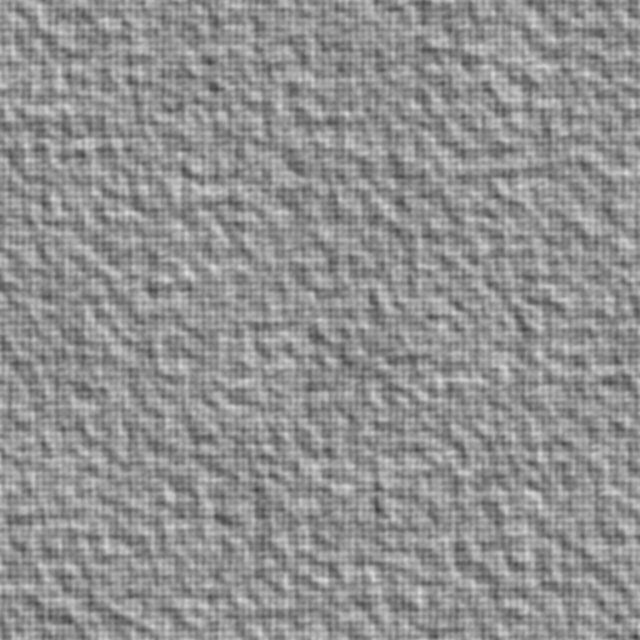
Write a Shadertoy shader that draws this texture.

```glsl
const float TAU = 6.2831853;
const float BASE_GRAY = 0.567;
const float RELIEF_CELLS = 35.0;
const float THREADS = 96.0;
const vec2 LIGHT_DIR = vec2(0.62, 0.78);

float hash(vec2 cell) {
    vec3 p = fract(cell.xyx * vec3(0.1031, 0.1030, 0.0973));
    p += dot(p, p.yzx + 33.33);
    return fract((p.x + p.y) * p.z);
}

// Slope contribution of one lattice corner
float corner(vec2 cell, vec2 offset) {
    float angle = TAU * hash(cell);
    return dot(vec2(cos(angle), sin(angle)), offset);
}

float gradientNoise(vec2 p) {
    vec2 i = floor(p), f = fract(p);
    vec2 u = f * f * f * (f * (f * 6.0 - 15.0) + 10.0);
    vec2 e = vec2(1.0, 0.0);
    float low = mix(corner(i, f), corner(i + e.xy, f - e.xy), u.x);
    float high = mix(corner(i + e.yx, f - e.yx), corner(i + e.xx, f - e.xx), u.x);
    return mix(low, high, u.y);
}

// Rough surface height, each octave turned to hide the lattice
float surfaceHeight(vec2 p, float cells) {
    mat2 turn = mat2(0.8, 0.6, -0.6, 0.8);
    float height = 0.0, amplitude = 1.0;
    p *= cells;
    for (int octave = 0; octave < 3; octave++) {
        p = turn * p + 57.3;
        height += amplitude * gradientNoise(p);
        p *= 1.9;
        amplitude *= 0.45;
    }
    return height;
}

// Height difference along the light direction
float emboss(vec2 p, float cells, vec2 lightDir) {
    vec2 reach = lightDir * 0.18 / cells;
    return surfaceHeight(p + reach, cells) - surfaceHeight(p - reach, cells);
}

// Fine parallel threads with uneven brightness from thread to thread
float threadShade(float across, float along, float count, float seed) {
    float ripple = cos(TAU * across * count);
    float streak = gradientNoise(vec2(across * count * 0.55 + seed, along * 4.0 + seed));
    return 0.030 * ripple + 0.085 * streak;
}

void mainImage(out vec4 fragColor, in vec2 fragCoord) {
    vec2 uv = fragCoord / iResolution.y;

    // Diagonally lit relief
    float gray = BASE_GRAY + 0.28 * emboss(uv, RELIEF_CELLS, LIGHT_DIR);

    // Crossed weave
    gray += threadShade(uv.x, uv.y, THREADS, 11.7);
    gray += threadShade(uv.y, uv.x, THREADS, 83.2);

    fragColor = vec4(vec3(clamp(gray, 0.0, 1.0)), 1.0);
}
```
